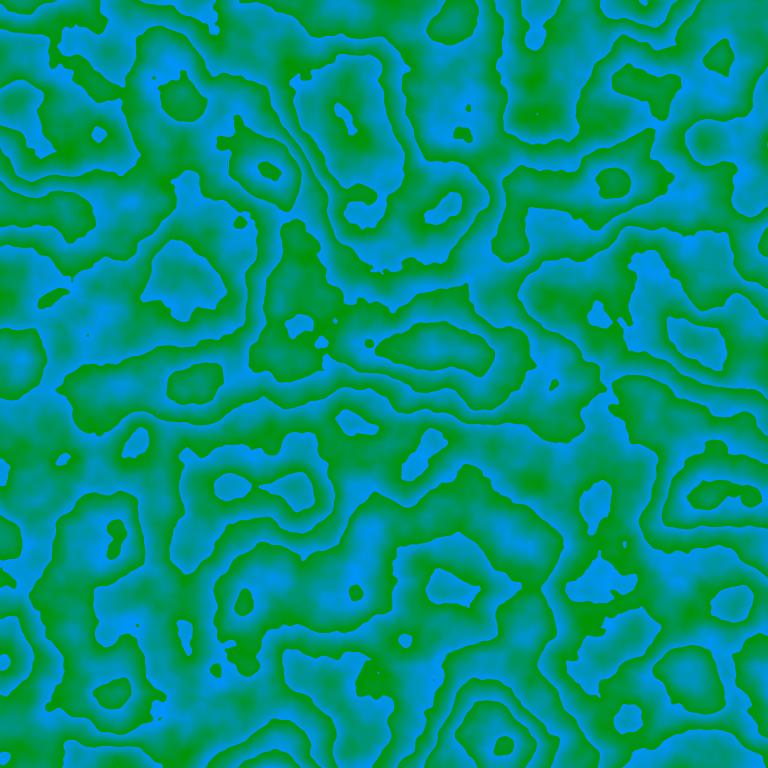
Write a WebGL 2 fragment shader that draws this texture.

```glsl
#version 300 es
precision highp float;
// Terraced height field: fractal gradient noise is scaled to several levels
// and wrapped by fract, so blue climbs slowly within each level and drops
// back to green along a sharp contour line.

uniform vec2 u_resolution;
out vec4 fragColor;

const float BASE_CELLS = 5.0;    // noise cells across the canvas
const int   OCTAVES    = 5;
const float LACUNARITY = 2.0;
const float GAIN       = 0.4;    // weight of each finer octave
const float LEVELS     = 4.0;    // contour levels per unit of height
const float TAU        = 6.28319;
const vec2  SEED       = vec2(17.3, 41.7);
const vec2  OCTAVE_SHIFT = vec2(5.37, 9.71);
const vec3  LOW_COLOR  = vec3(0.0, 0.58, 0.0);
const vec3  HIGH_COLOR = vec3(0.0, 0.58, 1.0);

float hash(vec2 p) {
    return fract(sin(dot(p, vec2(127.1, 311.7))) * 43758.5453);
}

// Slope contribution of one lattice corner with a random unit gradient
float cornerSlope(vec2 cell, vec2 offset) {
    float angle = TAU * hash(cell);
    return dot(vec2(cos(angle), sin(angle)), offset);
}

float gradientNoise(vec2 p) {
    vec2 cell = floor(p);
    vec2 f = p - cell;
    vec2 fade = f * f * f * (f * (f * 6.0 - 15.0) + 10.0);
    vec2 e = vec2(1.0, 0.0);
    float bottom = mix(cornerSlope(cell, f),
                       cornerSlope(cell + e.xy, f - e.xy), fade.x);
    float top = mix(cornerSlope(cell + e.yx, f - e.yx),
                    cornerSlope(cell + e.xx, f - e.xx), fade.x);
    return mix(bottom, top, fade.y);
}

float fractalHeight(vec2 p) {
    float sum = 0.0;
    float weight = 1.0;
    for (int i = 0; i < OCTAVES; i++) {
        sum += weight * gradientNoise(p);
        p = p * LACUNARITY + OCTAVE_SHIFT;
        weight *= GAIN;
    }
    return sum;
}

// Sawtooth whose drop is softened over one pixel
float smoothSawtooth(float height) {
    float pixelStep = max(length(vec2(dFdx(height), dFdy(height))), 0.0001);
    float ramp = fract(height);
    return min(ramp, (1.0 - ramp) / pixelStep);
}

void main() {
    vec2 uv = gl_FragCoord.xy / u_resolution.y;
    float height = LEVELS * fractalHeight(uv * BASE_CELLS + SEED);
    fragColor = vec4(mix(LOW_COLOR, HIGH_COLOR, smoothSawtooth(height)), 1.0);
}
```
